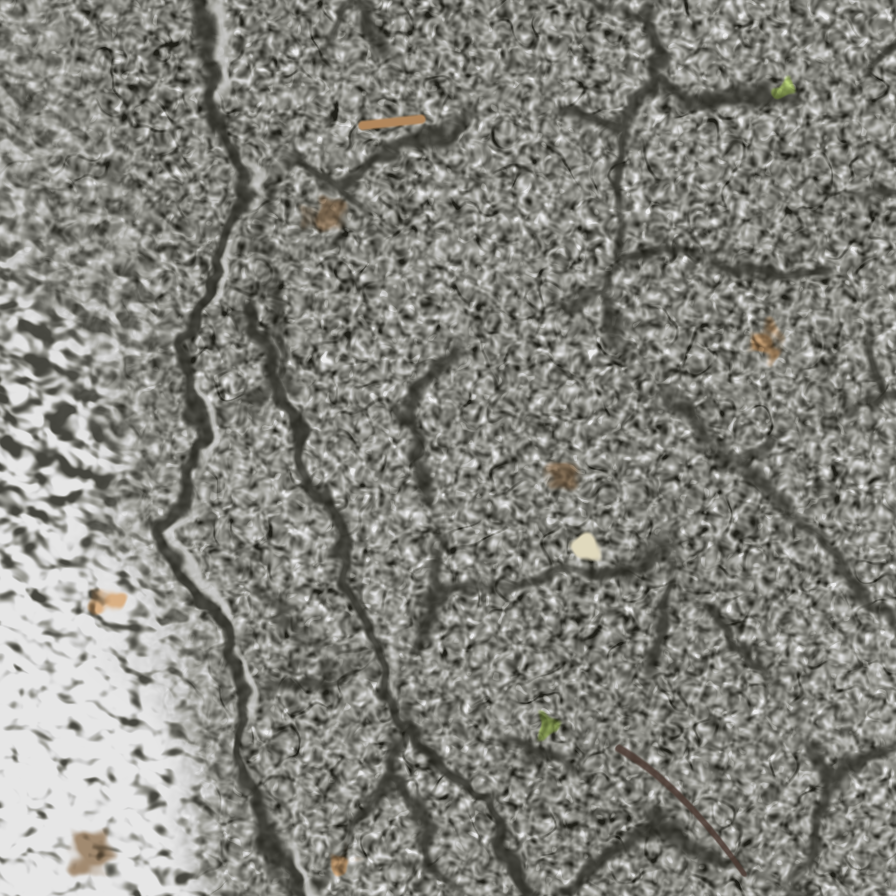
This texture is drawn by a Shadertoy shader. Its source:

```glsl
#define GRAIN_SCALE 95.0
#define GRAIN_CONTRAST 0.50
#define DRY_TONE 0.515
#define CREVICE_DEPTH 0.19
#define CRACK_TONE 0.21
#define CRACK_CELLS 4.3
#define FISSURE_WIDTH 0.0115
#define WET_DARK 0.27
#define WET_BRIGHT 0.90
#define LITTER_COUNT 8

const int FISSURE_SPLIT = 9;
const vec2 FISSURES[16] = vec2[16](
    vec2(.225, 1.02), vec2(.235, .89), vec2(.28, .77), vec2(.24, .69),
    vec2(.195, .62), vec2(.23, .505), vec2(.185, .40), vec2(.26, .28),
    vec2(.28, .115), vec2(.34, -.02),
    vec2(.28, .655), vec2(.33, .505), vec2(.40, .35), vec2(.425, .22),
    vec2(.545, .10), vec2(.61, -.02));

vec2 hash22(vec2 p) {
    vec3 q = fract(p.xyx * vec3(.1031, .1030, .0973));
    q += dot(q, q.yzx + 33.33);
    return fract((q.xx + q.yz) * q.zy);
}

float corner(vec2 cell, vec2 offset) {
    return dot(hash22(cell) * 2.0 - 1.0, offset);
}

// Gradient noise, centred on zero
float noise(vec2 p) {
    vec2 i = floor(p), f = p - i;
    vec2 u = f * f * f * (f * (f * 6.0 - 15.0) + 10.0);
    vec2 e = vec2(1, 0);
    return mix(mix(corner(i, f), corner(i + e.xy, f - e.xy), u.x),
               mix(corner(i + e.yx, f - e.yx), corner(i + e.xx, f - e.xx), u.x), u.y);
}

vec2 noise2(vec2 p) {
    return vec2(noise(p), noise(p + 57.3));
}

vec2 rotate(vec2 p, float a) {
    float c = cos(a), s = sin(a);
    return vec2(c * p.x - s * p.y, s * p.x + c * p.y);
}

float segment(vec2 p, vec2 a, vec2 b) {
    vec2 ab = b - a;
    return length(p - a - ab * clamp(dot(p - a, ab) / dot(ab, ab), 0.0, 1.0));
}

// Distances to the left and the right fissure
vec2 fissures(vec2 p) {
    vec2 d = vec2(9.0);
    for (int i = 0; i < 15; i++) {
        if (i == FISSURE_SPLIT) continue;
        float s = segment(p, FISSURES[i], FISSURES[i + 1]);
        if (i < FISSURE_SPLIT) d.x = min(d.x, s);
        else d.y = min(d.y, s);
    }
    return d;
}

// Distance to the nearest Voronoi border
float cellBorder(vec2 p) {
    vec2 i = floor(p), f = p - i, nearest = vec2(9.0);
    for (int k = 0; k < 9; k++) {
        vec2 g = vec2(k % 3 - 1, k / 3 - 1);
        vec2 r = g + hash22(i + g + 11.0) - f;
        if (dot(r, r) < dot(nearest, nearest)) nearest = r;
    }
    float d = 9.0;
    for (int k = 0; k < 25; k++) {
        vec2 g = vec2(k % 5 - 2, k / 5 - 2);
        vec2 r = g + hash22(i + g + 11.0) - f, across = r - nearest;
        if (dot(across, across) > 1e-4)
            d = min(d, dot(0.5 * (r + nearest), normalize(across)));
    }
    return d;
}

float dryTone(vec2 p) {
    vec2 q = p + 0.006 * noise2(p * 48.0);
    float grain = noise(q * GRAIN_SCALE) + 0.65 * noise(rotate(q, 0.7) * GRAIN_SCALE * 0.55)
                + 0.75 * noise(rotate(q, 1.9) * GRAIN_SCALE * 1.7);
    float fleck = smoothstep(.17, .42, noise(rotate(q, 2.6) * GRAIN_SCALE * 1.2));
    float worm = abs(noise(rotate(q, 0.4) * 34.0));
    float crevice = (1.0 - smoothstep(.01, .09, worm)) * smoothstep(-.08, .2, noise(p * 19.0 + 7.0));
    return DRY_TONE + GRAIN_CONTRAST * grain + 0.16 * fleck
         - CREVICE_DEPTH * crevice + 0.1 * noise(p * 3.5);
}

float wetTone(vec2 p) {
    vec2 q = rotate(p + 0.012 * noise2(p * 30.0), 0.35);
    float ripple = noise(q * vec2(38, 62)) + 0.5 * noise(q * vec2(85, 120) + 3.0);
    float pool = 1.0 - smoothstep(0.0, 0.42, length(p - vec2(.02, .13)));
    return mix(WET_DARK, WET_BRIGHT, smoothstep(-.26, .26, ripple + 0.38 * pool));
}

void mainImage(out vec4 fragColor, in vec2 fragCoord) {
    vec2 p = fragCoord / iResolution.y;
    vec2 jagged = p + 0.03 * noise2(p * 13.0) + 0.014 * noise2(p * 42.0);

    // Dry asphalt and the glossy wet side
    float rim = mix(.30, .10, p.y) + 0.12 * noise(p * 9.0);
    float wet = 1.0 - smoothstep(-.13, .05, p.x - rim);
    wet *= 1.0 - 0.6 * smoothstep(.55, 1.0, p.y);
    float tone = mix(dryTone(p), wetTone(p), wet);

    // Branching cracks and the two long fissures
    float vary = noise(p * 8.0 + 31.0);
    float border = cellBorder((jagged + 0.03 * noise2(p * 6.0)) * CRACK_CELLS) / CRACK_CELLS;
    float width = 0.008 + 0.012 * vary;
    float crack = (1.0 - smoothstep(width * 0.2, width + 0.003, border))
                * smoothstep(-.2, .12, vary) * smoothstep(.2, .36, p.x);
    vec2 d = fissures(jagged);
    float fissure = 1.0 - smoothstep(0.003, FISSURE_WIDTH + 0.012 * vary, min(d.x, d.y));
    tone = mix(tone, CRACK_TONE + 0.15 * noise(p * 90.0), max(0.85 * crack, 0.9 * fissure));

    // Water shining along the left fissure
    float shine = fissures(jagged - vec2(.013, .0)).x;
    float glint = (1.0 - smoothstep(.001, .007, shine)) * smoothstep(-.12, .15, noise(p * 11.0 + 4.0));
    tone = clamp(mix(tone, 0.82, 0.8 * glint), 0.12, 0.93);
    vec3 color = vec3(tone, tone, tone - 0.027 * (1.0 - smoothstep(.6, .85, tone)));

    // Scattered leaf scraps
    vec3 leafColors[3] = vec3[3](vec3(.40, .31, .21), vec3(.62, .46, .29), vec3(.52, .62, .28));
    for (int i = 0; i < LITTER_COUNT; i++) {
        float n = float(i);
        vec2 center = fract(vec2(.10, .05) + n * vec2(.7549, .5698));
        float size = mix(.010, .030, fract(0.95 + n * 0.618));
        float ragged = length(p - center) + 0.022 * noise(p * 55.0 + n);
        float leaf = 1.0 - smoothstep(size * 0.5, size, ragged);
        color = mix(color, leafColors[i % 3] * (0.55 + 0.9 * tone), 0.75 * leaf);
    }

    // Straw, bent stem and pale petal
    float straw = segment(p, vec2(.405, .86), vec2(.47, .867));
    color = mix(color, vec3(.70, .53, .36), 1.0 - smoothstep(.003, .007, straw));
    vec2 s = p - vec2(.76, .10);
    float stem = segment(s + vec2(0, 3.0 * s.x * s.x), vec2(-.07, .08), vec2(.07, -.06));
    color = mix(color, vec3(.30, .23, .20), 0.85 * (1.0 - smoothstep(.002, .005, stem)));
    float petal = length(p - vec2(.655, .39)) + 0.012 * noise(p * 50.0);
    color = mix(color, vec3(.88, .85, .74), 1.0 - smoothstep(.011, .018, petal));

    fragColor = vec4(color, 1.0);
}
```
